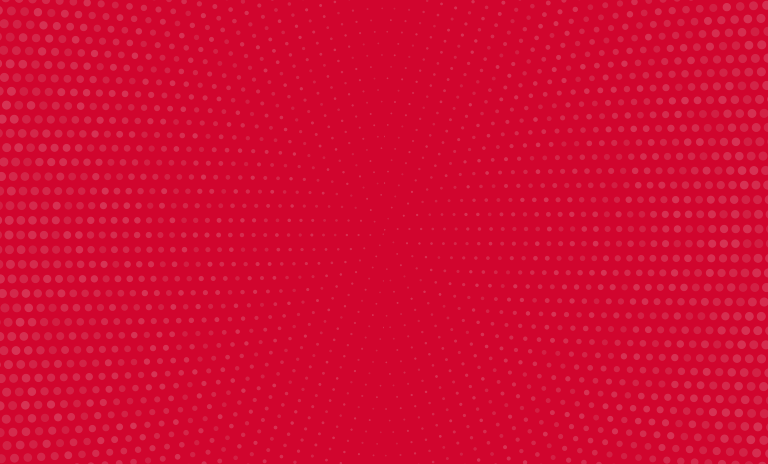
This background is drawn by a Shadertoy shader. Its source:

```glsl
// Red halftone backdrop: rings of pale dots that swell towards the left and right edges.

float hash(vec2 cell) {
    return fract(sin(dot(cell, vec2(12.99, 78.23))) * 43758.5);
}

void mainImage(out vec4 fragColor, in vec2 fragCoord) {
    vec2 p = (fragCoord - 0.5 * iResolution.xy) / iResolution.y;
    float pixel = 1.0 / iResolution.y;
    float halfWidth = 0.5 * iResolution.x / iResolution.y;

    // The left half is the right half turned by 180 degrees
    float side = p.x < 0.0 ? -1.0 : 1.0;
    p *= side;

    // Nearest ring, then nearest dot at equal arc steps along it
    float ringGap = 0.0251;
    float arcStep = 0.03165;
    float arcShift = 0.0065;
    float ring = max(round(length(p) / ringGap - 0.2), 0.0);
    float radius = (ring + 0.2) * ringGap;
    float slot = round((atan(p.y, p.x) * radius - arcShift) / arcStep);
    float angle = (slot * arcStep + arcShift) / radius;
    vec2 center = radius * vec2(cos(angle), sin(angle));

    // Dot size grows with the distance from the vertical middle line
    float spread = clamp(center.x / halfWidth, 0.0, 1.1);
    float dotSize = mix(0.0017, 0.0098, spread);
    float cover = 1.0 - smoothstep(-0.6 * pixel, 0.6 * pixel, distance(p, center) - dotSize);
    cover *= step(0.0, center.x);

    // Each dot has its own strength
    float strength = hash(vec2(ring, slot + 40.0 * side));
    vec3 red = vec3(0.82, 0.02, 0.18);
    vec3 dotColor = mix(vec3(0.82, 0.12, 0.26), vec3(0.84, 0.20, 0.33), strength);
    fragColor = vec4(mix(red, dotColor, cover), 1.0);
}
```
